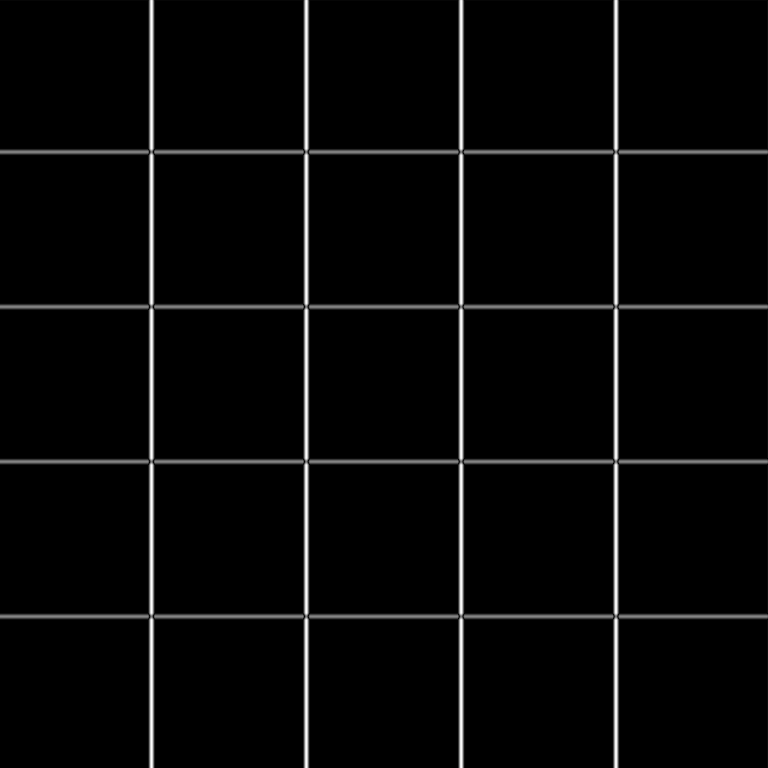
A WebGL 2 fragment shader for this pattern:

```glsl
#version 300 es
precision highp float;
// Soft-edged wire grid on black: five cells across and down.
// White vertical and grey horizontal lines come from the distance to the
// nearest cell border; their absolute difference darkens the crossings.

#define CELL_SIZE 0.2016
#define GRID_CENTRE vec2(0.4997, 0.4997)
#define LINE_REACH 0.005
#define VERTICAL_LEVEL 1.0
#define HORIZONTAL_LEVEL 0.52

uniform vec2 u_resolution;
out vec4 fragColor;

// Distance on each axis to the nearest border, with a cell at the centre.
vec2 borderDistance(vec2 p) {
  vec2 cell = fract((p - GRID_CENTRE) / CELL_SIZE + 0.5);
  return min(cell, 1.0 - cell) * CELL_SIZE;
}

// Bright core fading smoothly to nothing at the line's reach.
vec2 softLine(vec2 dist, vec2 pixel) {
  vec2 reach = max(vec2(LINE_REACH), pixel);
  return 1.0 - smoothstep(vec2(0.0), reach, dist);
}

void main() {
  vec2 uv = gl_FragCoord.xy / u_resolution;
  vec2 line = softLine(borderDistance(uv), 1.0 / u_resolution);

  // Line x is the vertical set, line y the horizontal set.
  float vertical = line.x * VERTICAL_LEVEL;
  float horizontal = line.y * HORIZONTAL_LEVEL;

  fragColor = vec4(vec3(abs(vertical - horizontal)), 1.0);
}
```
